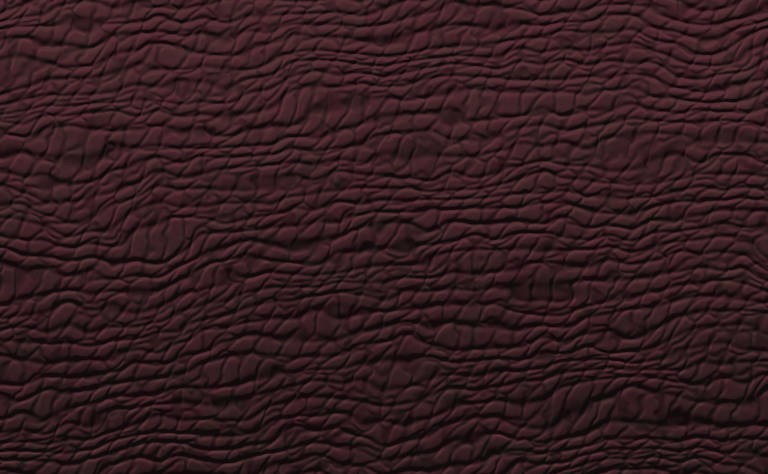
Write a WebGL 2 fragment shader that draws this texture.

```glsl
#version 300 es
precision highp float;
// Dark burgundy embossed leather: wavy, nearly level creases crossed by small
// slanted cracks. Layered sines and noise bend the rows, cellular noise cuts
// them into grains, and the height field is lit from above.

uniform vec2 u_resolution;
out vec4 fragColor;

// Lengths are in canvas heights.
const float ROWS = 30.0;                    // creases per canvas height
const float TILT = 0.07;                    // rise of the rows to the right
const vec2  GRAIN = vec2(24.0, 0.85);       // grains per height, per row
const float SLANT = 0.45;                   // lean of the cross cracks
const float ROW_DEPTH = 0.62;
const float GRAIN_DEPTH = 0.38;
const vec2  LIGHT_STEP = vec2(-0.002, 0.006);
const float RELIEF = 0.88;                  // strength of the lighting
const float CAVITY = 0.45;                  // darkening inside creases
const vec3  SHADOW = vec3(0.070, 0.038, 0.040);
const vec3  LIGHT = vec3(0.320, 0.178, 0.197);
const vec3  TINT = vec3(0.010, -0.007, 0.001);

vec2 hash2(vec2 p) {
    vec3 q = fract(p.xyx * vec3(0.1031, 0.1030, 0.0973));
    q += dot(q, q.yzx + 33.33);
    return fract((q.xx + q.yz) * q.zy);
}

// Smooth value noise, -1 to 1.
float noise(vec2 p) {
    vec2 i = floor(p), f = fract(p);
    f = f * f * (3.0 - 2.0 * f);
    float low = mix(hash2(i).x, hash2(i + vec2(1, 0)).x, f.x);
    float high = mix(hash2(i + vec2(0, 1)).x, hash2(i + vec2(1, 1)).x, f.x);
    return 2.0 * mix(low, high, f.y) - 1.0;
}

// Gap between the two nearest cell centres: zero on a cell border.
float cellBorder(vec2 p) {
    vec2 i = floor(p), f = fract(p);
    float nearest = 8.0, second = 8.0;
    for (int y = -1; y <= 1; y++) {
        for (int x = -1; x <= 1; x++) {
            vec2 cell = vec2(x, y);
            float d = length(cell + 0.1 + 0.8 * hash2(i + cell) - f);
            second = min(second, max(nearest, d));
            nearest = min(nearest, d);
        }
    }
    return second - nearest;
}

// Row coordinate: one crease per unit, bent so that rows swell and merge.
float rowCoord(vec2 p) {
    float y = p.y - TILT * p.x;
    y += 0.018 * sin(3.1 * p.x + 2.3 * p.y + 0.6);
    y += 0.010 * sin(7.3 * p.x - 5.1 * p.y + 2.0);
    y += 0.004 * sin(17.0 * p.x + 9.0 * p.y);
    return ROWS * y + 0.85 * noise(p * vec2(6.0, 11.0))
                    + 0.32 * noise(p * vec2(21.0, 30.0) + 7.0);
}

float leatherHeight(vec2 p) {
    float v = rowCoord(p);
    float s = sin(3.14159 * v);
    float depth = 0.85 + 0.3 * noise(p * vec2(9.0, 24.0) + 40.0);
    float row = 1.0 - depth * exp(-3.2 * s * s);

    vec2 g = vec2(p.x * GRAIN.x - SLANT * v, v * GRAIN.y);
    g += 0.15 * noise(p * 55.0 + 13.0);
    float grain = smoothstep(0.0, 0.42, cellBorder(g));
    return ROW_DEPTH * row + GRAIN_DEPTH * grain;
}

void main() {
    vec2 p = gl_FragCoord.xy / u_resolution.y;

    // Relief lit from above, with dark cavities.
    float h = leatherHeight(p);
    float slope = h - leatherHeight(p + LIGHT_STEP);
    float tone = RELIEF * slope + CAVITY * (h - 0.64);

    // Light falls off down the hide; fine mottling roughens the grains.
    tone += mix(0.34, 0.68, smoothstep(-0.1, 1.1, p.y));
    tone += 0.05 * noise(p * 110.0) + 0.03 * noise(p * 5.0 + 3.0);

    vec3 color = mix(SHADOW, LIGHT, clamp(tone, 0.0, 1.08));
    color += TINT * (noise(p * 38.0 + 21.0) + 0.6 * (p.y - 0.5));
    fragColor = vec4(color, 1.0);
}
```
